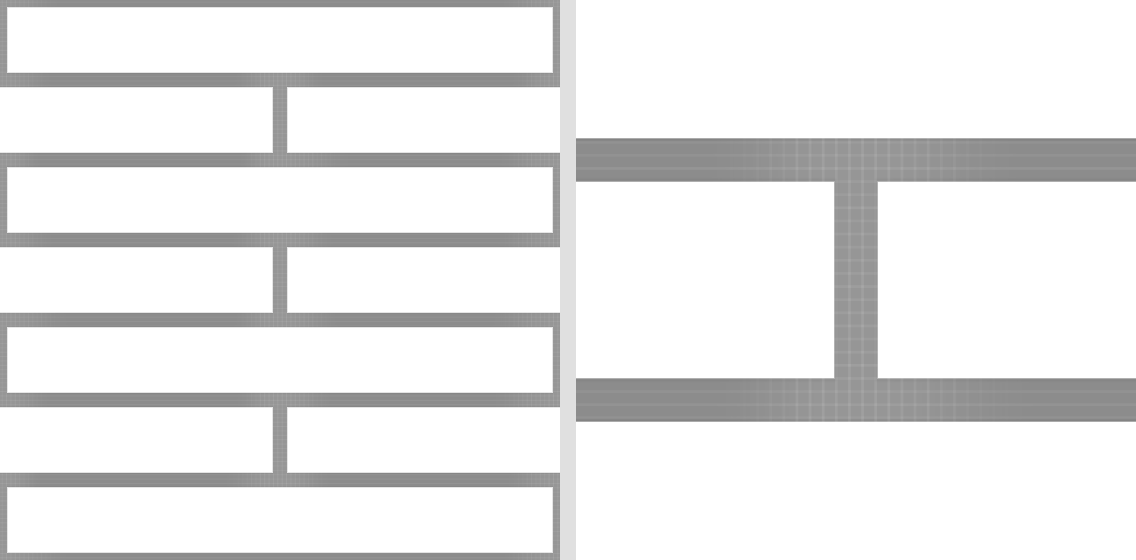
Left: the whole. Right: its middle third, enlarged.
Write a Shadertoy shader that draws this pattern.

```glsl
// Running bond of seven courses of long white bricks with grey mortar joints.
// Bricks are box distances in offset cells; the mortar has a fine woven grid
// and grows paler near each upright joint by a hashed reach.

const float COURSES = 7.0;
const float HALF_JOINT = 0.0129;
const float GRID_STEP = 1.0 / 128.0;
const float GRID_WIDTH = 0.0016;
const vec3 BRICK = vec3(1.0);

// Integer hash of a lattice point, from 0 to 1
float hash(vec2 p) {
    uvec2 q = uvec2(ivec2(p) + 1024) * uvec2(1597334673u, 3812015801u);
    uint n = (q.x ^ q.y) * 1597334673u;
    n ^= n >> 15;
    n *= 2246822519u;
    n ^= n >> 13;
    return float(n & 65535u) / 65535.0;
}

float boxDistance(vec2 p, vec2 halfSize) {
    vec2 d = abs(p) - halfSize;
    return length(max(d, 0.0)) + min(max(d.x, d.y), 0.0);
}

// Signed distance to the brick of the course holding p
float brickDistance(vec2 p) {
    vec2 cell = vec2(1.0, 1.0 / COURSES);
    float course = floor(p.y * COURSES);
    float shift = 0.5 * mod(course, 2.0);
    vec2 local = (fract(vec2(p.x + shift, p.y) / cell) - 0.5) * cell;
    return boxDistance(local, 0.5 * cell - HALF_JOINT);
}

// Thin line at each grid step, with slightly uneven strength
float gridLine(float x, float axis, float pixel) {
    float index = floor(x / GRID_STEP);
    float d = abs(x - (index + 0.5) * GRID_STEP) - 0.5 * GRID_WIDTH;
    float strength = mix(0.6, 1.0, hash(vec2(index, axis)));
    return strength * clamp(0.5 - d / pixel, 0.0, 1.0);
}

// Paleness around upright joints; the outer bed joints meet them only at corners
float junctionGlow(vec2 p) {
    float bed = floor(p.y * COURSES + 0.5);
    bool outer = bed < 0.5 || bed > COURSES - 0.5;
    float spacing = outer ? 1.0 : 0.5;
    float x = p.x / spacing;
    float distanceToJoint = abs(x - floor(x + 0.5)) * spacing;
    float reach = mix(0.07, 0.13, hash(vec2(floor(x * 2.0), bed)));
    return 1.0 - smoothstep(0.02, reach, distanceToJoint);
}

vec3 mortarColour(vec2 p, float edge, float pixel) {
    float glow = junctionGlow(p);
    float tone = mix(0.55, 0.587, glow);
    tone += 0.035 * gridLine(p.y, 0.0, pixel);
    tone += 0.04 * glow * gridLine(p.x, 1.0, pixel);
    // Soft dark rim along the bricks
    tone -= 0.04 * (1.0 - smoothstep(0.0, 0.003, edge));
    return vec3(tone);
}

void mainImage(out vec4 fragColor, in vec2 fragCoord) {
    float pixel = 1.0 / iResolution.y;
    vec2 p = fragCoord * pixel;
    float edge = brickDistance(p);
    float brick = clamp(0.5 - edge / pixel, 0.0, 1.0);
    fragColor = vec4(mix(mortarColour(p, edge, pixel), BRICK, brick), 1.0);
}
```
